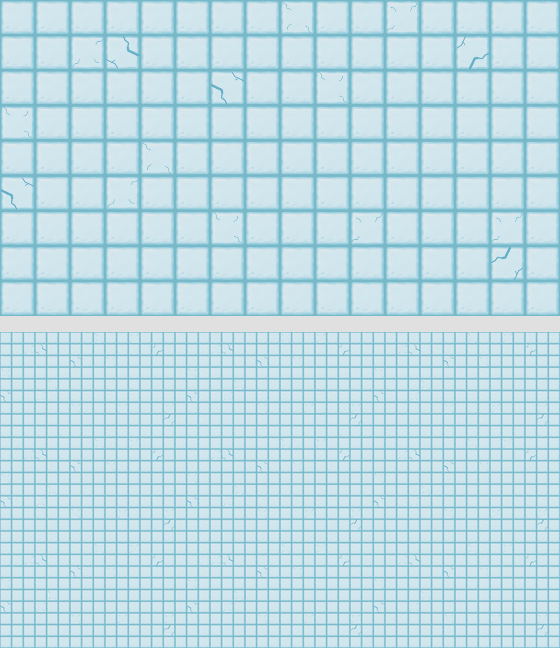
Top, the tile; bottom, the same tile 3 across and 3 down.
Give the GLSL for this pattern, as a WebGL 1 fragment shader.

```glsl
precision highp float;

uniform vec2 u_resolution;

const vec2 GRID = vec2(16.0, 9.0);
const float TAU = 6.2831853;

const vec3 GROUT = vec3(0.47, 0.72, 0.78);
const vec3 RIM = vec3(0.55, 0.79, 0.86);
const vec3 BEVEL = vec3(0.62, 0.82, 0.88);
const vec3 SHADE = vec3(0.73, 0.86, 0.90);
const vec3 FACE = vec3(0.82, 0.90, 0.93);
const vec3 GLINT = vec3(0.87, 0.91, 0.92);
const vec3 CRACK = vec3(0.40, 0.69, 0.79);

// Scatters cell numbers: cubing permutes the residues of 149
float cellKey(vec2 cell) {
  float i = cell.x + GRID.x * cell.y;
  return floor(mod(i * i * i + 0.5, 149.0));
}

float inRange(float v, float lo, float hi) {
  return step(lo, v) * step(v, hi);
}

// Layered sines that wrap once per tile
float ripple(vec2 p, float freq) {
  vec2 a = TAU * freq * p;
  return 0.5 * sin(a.x + 1.7 * sin(a.y)) + 0.3 * sin(2.0 * a.y + sin(a.x) + 1.0)
       + 0.2 * sin(3.0 * a.x - 2.0 * a.y);
}

// Depth inside a rounded unit square
float insetDepth(vec2 p, float radius) {
  vec2 q = abs(p - 0.5) - (0.5 - radius);
  return radius - length(max(q, 0.0)) - min(max(q.x, q.y), 0.0);
}

float segment(vec2 p, vec2 a, vec2 b) {
  vec2 ab = b - a;
  return length(p - a - ab * clamp(dot(p - a, ab) / dot(ab, ab), 0.0, 1.0));
}

// Distance to a three-piece jagged line
float jagged(vec2 p, vec2 a, vec2 b, vec2 c, vec2 d) {
  return min(segment(p, a, b), min(segment(p, b, c), segment(p, c, d)));
}

vec2 quarterTurns(vec2 p, float turns) {
  float a = turns * TAU * 0.25;
  vec2 c = p - 0.5;
  return vec2(c.x * cos(a) - c.y * sin(a), c.x * sin(a) + c.y * cos(a)) + 0.5;
}

float band(float v, float lo, float hi, float soft) {
  return smoothstep(lo - soft, lo + soft, v) * (1.0 - smoothstep(hi - soft, hi + soft, v));
}

float deepCrack(vec2 p) {
  float upper = jagged(p, vec2(0.53, 0.95), vec2(0.57, 0.86), vec2(0.67, 0.78), vec2(0.65, 0.64)) - 0.018;
  float lower = jagged(p, vec2(0.65, 0.64), vec2(0.67, 0.56), vec2(0.80, 0.50), vec2(0.94, 0.43)) - 0.034;
  float corner = jagged(p, vec2(0.04, 0.30), vec2(0.18, 0.23), vec2(0.28, 0.19), vec2(0.36, 0.07)) - 0.014;
  float branch = segment(p, vec2(0.18, 0.23), vec2(0.28, 0.28)) - 0.010;
  return min(min(upper, lower), min(corner, branch));
}

float hairCrack(vec2 p) {
  float top = jagged(p, vec2(0.12, 0.95), vec2(0.18, 0.88), vec2(0.18, 0.79), vec2(0.27, 0.74));
  float side = jagged(p, vec2(0.79, 0.83), vec2(0.78, 0.77), vec2(0.74, 0.72), vec2(0.68, 0.69));
  float foot = jagged(p, vec2(0.69, 0.27), vec2(0.80, 0.23), vec2(0.82, 0.13), vec2(0.92, 0.08));
  return min(top, min(side, foot)) - 0.009;
}

// Glazed tile with stepped bevel; worn tiles have a flatter face
vec3 glazedTile(vec2 p, float px, float worn) {
  float depth = insetDepth(p, 0.10);
  float wobble = ripple(p, 2.0);
  float soft = depth + 0.010 * wobble;
  float lean = 0.012 * (p.x - p.y);
  vec3 color = mix(GROUT, RIM, smoothstep(0.034 - px * 0.6, 0.034 + px * 0.6, depth));
  color = mix(color, BEVEL, smoothstep(-0.012, 0.012, soft - 0.047));
  color = mix(color, SHADE, smoothstep(-0.012, 0.012, soft - 0.070 - lean));
  float faceEdge = mix(0.113, 0.088, worn) + lean;
  color = mix(color, FACE, smoothstep(-0.018, 0.018, soft - faceEdge));

  // Pale strokes just inside the bevel, strongest at the upper left
  float lit = smoothstep(0.25, 0.85, 0.5 + 0.5 * (p.y - p.x) + 0.15 * wobble);
  color = mix(color, GLINT, 0.9 * lit * band(soft, 0.10, 0.155, 0.014));
  color = mix(color, GLINT, 0.6 * lit * (1.0 - worn) * band(soft, 0.19, 0.215, 0.010));

  // Watery shading along the foot and a small smudge
  float inner = smoothstep(0.10, 0.14, depth);
  float foot = band(p.y, 0.13, 0.20, 0.025) * smoothstep(0.0, 0.8, ripple(p, 3.0));
  color = mix(color, SHADE, 0.5 * inner * foot * (1.0 - worn));
  float smudge = 1.0 - smoothstep(0.012, 0.04, length((p - vec2(0.22, 0.22)) * vec2(0.7, 1.0)));
  color = mix(color, BEVEL, 0.55 * smudge * (1.0 - worn));
  return color + 0.005 * inner * ripple(p, 1.0);
}

void main() {
  vec2 uv = gl_FragCoord.xy / u_resolution * GRID;
  vec2 cell = mod(floor(uv), GRID);
  vec2 p = fract(uv);
  float px = GRID.y / u_resolution.y;

  // Rare damage: five deep cracks and ten hairline ones
  float key = cellKey(cell);
  float deep = inRange(key, 30.0, 34.0);
  float hair = inRange(key, 35.0, 44.0);
  vec2 turned = quarterTurns(p, floor(mod(key, 4.0)));

  vec3 color = glazedTile(p, px, max(deep, hair));
  float deepMask = 1.0 - smoothstep(-0.5 * px, 0.5 * px, deepCrack(turned));
  float hairMask = 1.0 - smoothstep(-0.5 * px, 0.5 * px, hairCrack(turned));
  color = mix(color, CRACK, deep * deepMask);
  color = mix(color, CRACK, 0.75 * hair * hairMask);
  gl_FragColor = vec4(color, 1.0);
}
```
